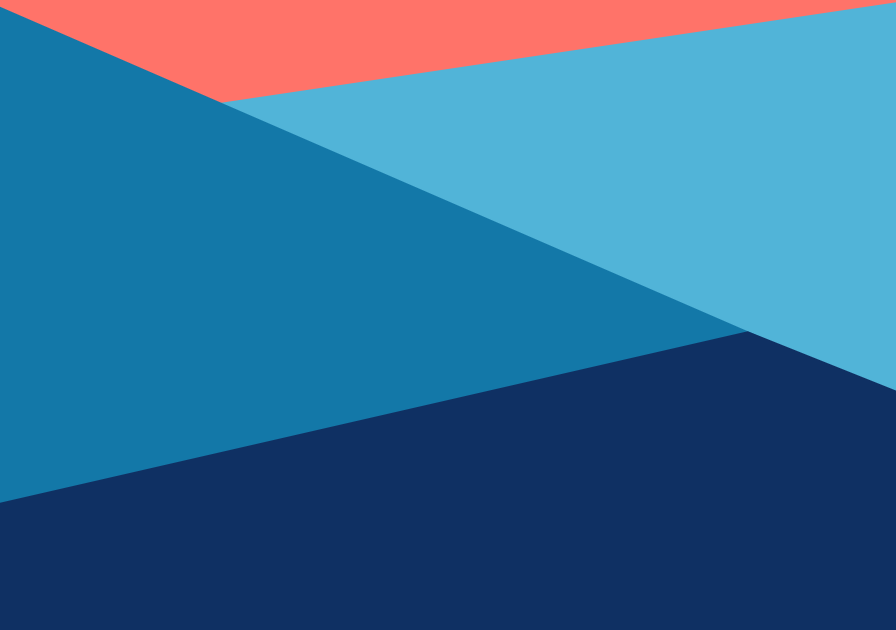
Reproduce this background procedurally as a WebGL 2 fragment shader.

```glsl
#version 300 es
precision highp float;
// Flat geometric background: coral, sky, blue and navy planes meeting along slanted edges.

#define CORAL vec3(1.0, 0.45, 0.41)
#define SKY   vec3(0.318, 0.706, 0.847)
#define BLUE  vec3(0.076, 0.47, 0.66)
#define NAVY  vec3(0.06, 0.19, 0.39)

// Corner points as fractions of the canvas
#define SLOPE_START vec2(0.0, 0.9893)
#define CORAL_TIP   vec2(0.25, 0.8376)
#define CORAL_END   vec2(1.0, 0.9963)
#define NAVY_START  vec2(0.0, 0.2020)
#define NAVY_PEAK   vec2(0.8346, 0.4742)
#define NAVY_END    vec2(1.0, 0.3801)

uniform vec2 u_resolution;
out vec4 fragColor;

// Antialiased coverage of the half plane below the line from a to b (a left of b)
float below(vec2 uv, vec2 a, vec2 b) {
    vec2 aspect = vec2(u_resolution.x / u_resolution.y, 1.0);
    vec2 dir = normalize((b - a) * aspect);
    float dist = dot((uv - a) * aspect, vec2(dir.y, -dir.x));
    return clamp(dist * u_resolution.y + 0.5, 0.0, 1.0);
}

void main() {
    vec2 uv = gl_FragCoord.xy / u_resolution;

    // Coral sheet above the sky plane
    vec3 color = mix(CORAL, SKY, below(uv, CORAL_TIP, CORAL_END));

    // Blue plane under the long descending slope
    color = mix(color, BLUE, below(uv, SLOPE_START, NAVY_PEAK));

    // Navy foreground under both sides of its peak
    float navy = min(below(uv, NAVY_START, NAVY_PEAK), below(uv, NAVY_PEAK, NAVY_END));
    color = mix(color, NAVY, navy);

    fragColor = vec4(color, 1.0);
}
```
